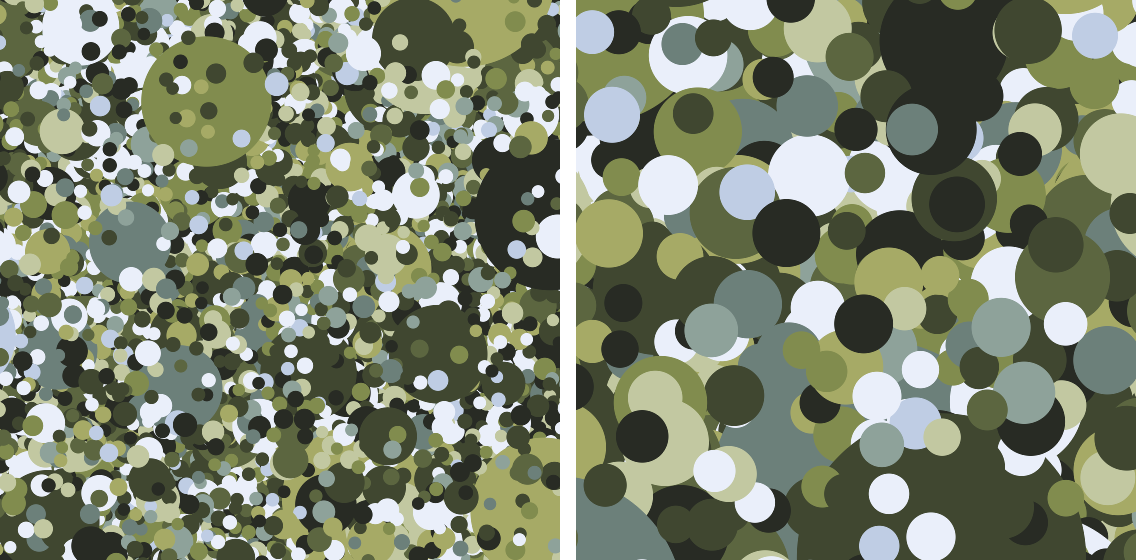
Left, the full canvas; right, a detail of the centre.
Give the GLSL for this pattern, as a WebGL 1 fragment shader.

```glsl
precision highp float;
// Dense heap of flat coloured discs in woodland greens, greys and whites.
// Rounds of jittered grids, four size octaves each, are composited from the
// top down until the pixel is fully covered.
uniform vec2 u_resolution;

const int ROUNDS = 16;
const int OCTAVES = 4;
const float SMALLEST_CELL = 0.039;                 // grid pitch of the finest octave
const float MIN_RADIUS = 0.28;                     // in cells; the largest is twice this
const vec4 PRESENCE = vec4(0.40, 0.24, 0.14, 0.17); // chance of a disc per cell, by octave
const float EDGE_PIXELS = 0.8;                     // width of the soft rim
const float OPAQUE = 0.004;                        // remaining light treated as none

const vec3 SOOT = vec3(0.155, 0.170, 0.140);
const vec3 PINE = vec3(0.250, 0.280, 0.190);
const vec3 MOSS = vec3(0.360, 0.400, 0.250);
const vec3 OLIVE = vec3(0.505, 0.550, 0.305);
const vec3 KHAKI = vec3(0.650, 0.665, 0.400);
const vec3 LICHEN = vec3(0.760, 0.785, 0.630);
const vec3 SLATE = vec3(0.425, 0.500, 0.480);
const vec3 SAGE = vec3(0.557, 0.635, 0.604);
const vec3 ICE = vec3(0.750, 0.805, 0.895);
const vec3 SNOW = vec3(0.918, 0.937, 0.980);

float hash(vec3 p) {
  return fract(sin(dot(p, vec3(127.1, 311.7, 74.7))) * 43758.5453);
}

// Picks a colour; the thresholds are cumulative shares of the area.
vec3 palette(float pick) {
  vec3 color = mix(SOOT, PINE, step(0.16, pick));
  color = mix(color, MOSS, step(0.33, pick));
  color = mix(color, OLIVE, step(0.41, pick));
  color = mix(color, KHAKI, step(0.51, pick));
  color = mix(color, LICHEN, step(0.59, pick));
  color = mix(color, SLATE, step(0.70, pick));
  color = mix(color, SAGE, step(0.745, pick));
  color = mix(color, ICE, step(0.795, pick));
  return mix(color, SNOW, step(0.83, pick));
}

// Composites one grid of discs beneath what is already there.
// rgb holds the gathered colour, a the light still passing through.
vec4 addLayer(vec4 stack, vec2 p, float layer, float presence, float edge) {
  vec2 home = floor(p);
  for (int y = -1; y <= 1; y++) {
    for (int x = -1; x <= 1; x++) {
      vec3 id = vec3(home + vec2(float(x), float(y)), layer);
      if (hash(id) < presence) {
        vec2 center = id.xy + vec2(hash(id + 11.3), hash(id + 23.9));
        // Inverse-cube size law across one octave
        float radius = MIN_RADIUS / sqrt(1.0 - 0.75 * hash(id + 37.1));
        float inside = clamp(0.5 + (radius - distance(p, center)) / edge, 0.0, 1.0);
        if (inside > 0.0) {
          stack.rgb += stack.a * inside * palette(hash(id + 53.7));
          stack.a *= 1.0 - inside;
        }
      }
    }
  }
  return stack;
}

void main() {
  float side = min(u_resolution.x, u_resolution.y);
  vec2 uv = gl_FragCoord.xy / side;
  vec4 stack = vec4(0.0, 0.0, 0.0, 1.0);

  for (int turn = 0; turn < ROUNDS; turn++) {
    float cell = SMALLEST_CELL;
    for (int octave = 0; octave < OCTAVES; octave++) {
      if (stack.a > OPAQUE) {
        float layer = float(turn * OCTAVES + octave) + 1.0;
        // Shift each grid so that the lattices never line up
        vec2 shift = 20.0 * vec2(hash(vec3(layer, 1.7, 4.1)), hash(vec3(layer, 8.3, 2.9)));
        float edge = EDGE_PIXELS / (side * cell);
        stack = addLayer(stack, uv / cell + shift, layer, PRESENCE[octave], edge);
      }
      cell *= 2.0;
    }
  }

  // Olive ground in the rare gaps
  gl_FragColor = vec4(stack.rgb + stack.a * OLIVE, 1.0);
}
```
